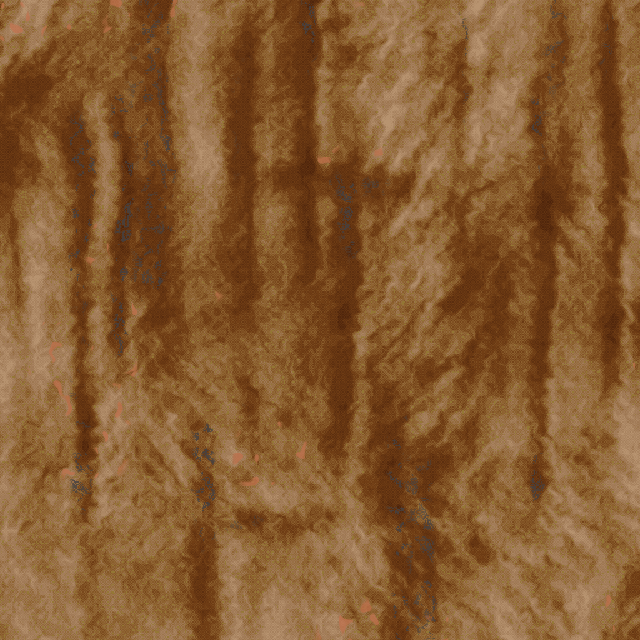
Reproduce this texture procedurally as a WebGL 2 fragment shader.

```glsl
#version 300 es
precision highp float;
// Weathered brown bark-like rock with soft vertical grooves, slanted wrinkles and fine speckle.
#define GROOVES 14
#define LEDGES 2
#define BASE_TONE 0.59
#define BLOTCH 0.88
#define WRINKLE 0.76
#define GRAIN 0.24
#define GROOVE_DEPTH 0.43
#define RIDGE_LIGHT 0.17
#define CRUMBLE 0.2
#define TONE_STEPS 9.0
#define DITHER 0.17
#define DITHER_CELLS 512.0

uniform vec2 u_resolution;
out vec4 fragColor;

const vec3 DEEP  = vec3(0.29, 0.13, 0.04);
const vec3 UMBER = vec3(0.44, 0.24, 0.08);
const vec3 OCHRE = vec3(0.56, 0.39, 0.19);
const vec3 TAN   = vec3(0.63, 0.48, 0.34);
const vec3 PALE  = vec3(0.72, 0.58, 0.44);
const vec3 OLIVE = vec3(0.58, 0.47, 0.20);
const vec3 SLATE = vec3(0.27, 0.25, 0.25);
const vec3 ROSE  = vec3(0.76, 0.44, 0.30);

float hash(vec2 p) {
  return fract(sin(dot(p, vec2(127.1, 311.7))) * 43758.5453);
}

float noise(vec2 p) {
  vec2 i = floor(p), f = fract(p);
  f = f * f * (3.0 - 2.0 * f);
  return mix(mix(hash(i), hash(i + vec2(1, 0)), f.x),
             mix(hash(i + vec2(0, 1)), hash(i + vec2(1, 1)), f.x), f.y);
}

float fbm(vec2 p) {
  float sum = 0.0, amp = 0.5;
  for (int i = 0; i < 6; i++) {
    sum += amp * noise(p);
    p = mat2(1.6, 1.2, -1.2, 1.6) * p + 7.3;
    amp *= 0.52;
  }
  return sum;
}

// Short folds running along the given angle.
float folds(vec2 p, float angle) {
  float c = cos(angle), s = sin(angle);
  vec2 q = vec2(c * p.x + s * p.y, c * p.y - s * p.x);
  return 0.5 * noise(q * vec2(15.0, 42.0)) + 0.5 * noise(q * vec2(36.0, 92.0) + 5.0);
}

// x: dark channel with a thin core along the y axis, y: lit ridge at its side.
vec2 channel(vec2 p, vec2 centre, float halfLength, float width) {
  vec2 d = p - centre;
  float along = 1.0 - smoothstep(halfLength - 0.1, halfLength, abs(d.y));
  float across = d.x / width;
  float core = (d.x - 0.6 * width) / 0.007;
  float side = across - 1.9;
  return along * vec2(0.85 * exp(-across * across) + 0.35 * exp(-core * core),
                      exp(-side * side * 2.5));
}

vec2 relief(vec2 p) {
  vec2 result = vec2(0.0);
  for (int i = 0; i < GROOVES; i++) {
    float k = float(i);
    vec2 r = vec2(hash(vec2(k, 3.0)), hash(vec2(k, 8.0)));
    vec2 s = vec2(hash(vec2(k, 15.0)), hash(vec2(k, 21.0)));
    vec2 centre = vec2((k + 0.1 + 0.8 * r.x) / float(GROOVES), r.y);
    float width = mix(0.013, 0.045, s.y * s.y);
    vec2 c = channel(p, centre, mix(0.2, 0.4, s.x), width);
    result = max(result, c * mix(0.65, 1.0, r.x));
  }
  for (int i = 0; i < LEDGES; i++) {
    float k = float(i) + 40.0;
    vec2 centre = vec2((float(i) + hash(vec2(k, 2.0))) / float(LEDGES), hash(vec2(k, 9.0)));
    result = max(result, 0.6 * channel(p.yx, centre.yx, 0.17, 0.025));
  }
  return result;
}

float rise(float low, float high, float t) {
  return clamp((t - low) / (high - low), 0.0, 1.0);
}

vec3 ramp(float t) {
  vec3 c = mix(DEEP, UMBER, rise(0.0, 0.31, t));
  c = mix(c, OCHRE, rise(0.33, 0.55, t));
  c = mix(c, TAN, rise(0.56, 0.74, t));
  return mix(c, PALE, rise(0.76, 1.0, t));
}

void main() {
  vec2 p = gl_FragCoord.xy / min(u_resolution.x, u_resolution.y);
  vec2 warp = vec2(noise(p * 7.0), noise(p * 7.0 + 31.0)) - 0.5;
  vec2 ragged = vec2(noise(p * 80.0 + 3.0), noise(p * 80.0 + 17.0)) - 0.5;
  vec2 q = p + 0.022 * warp + 0.011 * ragged;

  // Large blotches, slanted folds and vertical grain
  float slant = smoothstep(0.4, 0.6, noise(p * 3.0 + 11.0));
  float fold = mix(folds(q, 0.95), folds(q + 4.0, -0.9), slant);
  float foldMask = smoothstep(0.25, 0.65, noise(p * 4.5 + 23.0));
  float grain = noise(q * vec2(36.0, 4.0) + 9.0);
  float crumble = noise(q * vec2(170.0, 125.0) + 60.0);
  vec2 groove = relief(q);
  float wear = 0.5 + 0.9 * noise(q * vec2(38.0, 16.0));

  float tone = BASE_TONE + BLOTCH * (fbm(q * vec2(4.5, 3.6) + 2.0) - 0.5);
  tone += WRINKLE * (fold - 0.5) * mix(0.3, 1.0, foldMask);
  tone += GRAIN * (grain - 0.5) + CRUMBLE * (crumble - 0.5);
  tone += RIDGE_LIGHT * groove.y * (1.0 - min(groove.x, 1.0)) - GROOVE_DEPTH * groove.x * wear;
  tone = mix(tone, 0.3 + 0.45 * (tone - 0.3), step(tone, 0.3));

  // Fine dither and partly stepped tones
  vec2 cell = floor(p * DITHER_CELLS);
  float speck = hash(cell + 0.5);
  float checker = mod(cell.x + cell.y, 2.0) - 0.5;
  float level = tone * TONE_STEPS;
  float stepped = (floor(level) + smoothstep(0.36, 0.64, fract(level))) / TONE_STEPS;
  float dithered = mix(tone, stepped, 0.8) + DITHER * (0.55 * checker + 0.6 * (speck - 0.5));
  vec3 color = ramp(dithered);

  // Olive flecks, slate crumbs in the grooves, rare rose spots
  float midTone = smoothstep(0.48, 0.54, tone) * (1.0 - smoothstep(0.74, 0.82, tone));
  color = mix(color, OLIVE, 0.9 * midTone * step(0.9, speck));
  float crumbs = smoothstep(0.6, 0.7, noise(q * vec2(140.0, 90.0)));
  crumbs *= smoothstep(0.46, 0.58, noise(p * vec2(9.0, 4.0) + 50.0)) * smoothstep(0.35, 0.7, groove.x);
  color = mix(color, SLATE, 0.85 * crumbs * step(0.45, speck));
  float spots = smoothstep(0.8, 0.88, noise(q * vec2(75.0, 52.0) + 70.0));
  spots *= smoothstep(0.64, 0.74, noise(p * 7.0 + 90.0)) * smoothstep(0.4, 0.55, tone);
  color = mix(color, ROSE, 0.7 * spots);

  fragColor = vec4(color, 1.0);
}
```
